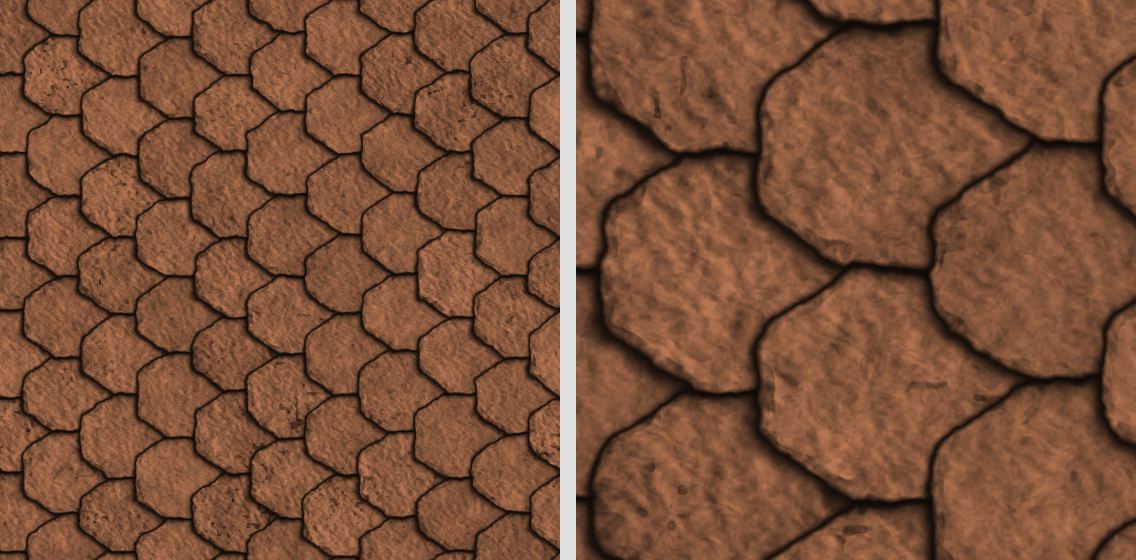
Left: the whole. Right: its middle third, enlarged.
Reproduce this texture procedurally as a WebGL 2 fragment shader.

```glsl
#version 300 es
precision highp float;
// Weathered brown slates in staggered columns, each overlapping the column to its left.

uniform vec2 u_resolution;
out vec4 fragColor;

const vec2 COUNT = vec2(10.0, 7.0);           // slates across and down
const vec2 PHASE = vec2(0.45, 0.57);          // offset of the first slate, in cells
const float ROW_H = COUNT.x / COUNT.y;        // row height in column widths
const vec2 JITTER = vec2(0.10, 0.11);         // placement variation, in cells
const vec2 CORNER = vec2(0.56, 0.38);         // run and drop of the cut corners
const float RAGGED = 0.045;                   // roughness of the outline
const float SHADOW_TOP = 0.032;               // shadow width above a slate
const float SHADOW_LOW = 0.072;               // shadow width below a slate
const float TONE_RANGE = 0.13;                // brightness change between slates
const vec3 SLATE = vec3(0.550, 0.356, 0.246);
const vec3 DEEP = vec3(0.060, 0.040, 0.028);

float hash(vec2 p) {
  vec3 q = fract(p.xyx * vec3(0.1031, 0.1030, 0.0973));
  q += dot(q, q.yzx + 33.33);
  return fract((q.x + q.y) * q.z);
}

float noise(vec2 p) {
  vec2 i = floor(p), f = fract(p);
  f = f * f * (3.0 - 2.0 * f);
  return mix(mix(hash(i), hash(i + vec2(1, 0)), f.x),
             mix(hash(i + vec2(0, 1)), hash(i + vec2(1, 1)), f.x), f.y);
}

float fbm(vec2 p) {
  float sum = 0.0, amp = 0.53;
  for (int i = 0; i < 4; i++) {
    sum += amp * noise(p);
    p = mat2(1.6, 1.2, -1.2, 1.6) * p + 7.3;
    amp *= 0.5;
  }
  return sum;
}

// Random value of a slate, wrapping at the canvas edges
float cellHash(vec2 cell, float salt) {
  return hash(mod(cell, COUNT) + salt * 17.3 + 3.0);
}

float seamHeight(vec2 cell) {
  float shift = JITTER.y * (cellHash(cell, 1.0) - 0.5);
  return (cell.y + PHASE.y + 0.5 * mod(cell.x, 2.0) + shift) * ROW_H;
}

float smoothMax(float a, float b, float k) {
  float h = max(k - abs(a - b), 0.0) / k;
  return max(a, b) + 0.25 * h * h * k;
}

// Signed distance to a slate; q is the position from the middle of its left end
float slateDistance(vec2 p, vec2 cell, out vec2 q) {
  float low = seamHeight(cell), high = seamHeight(cell + vec2(0, 1));
  float halfH = 0.5 * (high - low);
  float left = cell.x + PHASE.x + JITTER.x * (cellHash(cell, 2.0) - 0.5);
  q = p - vec2(left, 0.5 * (low + high));
  float vary = cellHash(cell, q.y > 0.0 ? 3.0 : 4.0) - 0.5;
  vec2 cut = CORNER + vec2(0.12, 0.10) * vary;
  vec2 fromCorner = vec2(q.x, abs(q.y) - halfH + cut.y);
  float flank = dot(fromCorner, normalize(vec2(-cut.y, cut.x)));
  return max(smoothMax(-q.x, flank, 0.09), abs(q.y) - halfH + 0.008);
}

vec3 slateColor(vec2 q, vec2 cell, float depth) {
  vec2 s = q + 40.0 * vec2(cellHash(cell, 5.0), cellHash(cell, 6.0));
  float wear = cellHash(cell, 7.0);
  float upper = smoothstep(-0.2, 0.3, q.y);

  // Mottling, fine relief and pits
  vec2 grain = mat2(0.8, 0.6, -0.6, 0.8) * s * vec2(10.0, 15.0);
  float relief = fbm(grain) - fbm(grain + vec2(0.45, 0.5));
  float light = 1.0 + TONE_RANGE * (cellHash(cell, 8.0) - 0.5);
  light += 0.38 * (fbm(s * 3.5) - 0.5) + (0.42 + 0.3 * wear) * relief;
  light += 0.16 * (noise(s * 46.0) - 0.5);
  float pits = smoothstep(0.70, 0.85, noise(s * 15.0)) * smoothstep(0.5, 0.75, noise(s * 3.1 + 9.0));
  light -= (0.15 + 0.3 * wear * wear) * pits;
  light += 0.12 * smoothstep(0.74, 0.84, noise(s * 4.3 + 21.0)) * wear;

  // Chipped rim along the exposed left end
  float rimWidth = 0.025 + 0.11 * noise(s * 6.0);
  float exposed = smoothstep(0.8, 0.45, q.x);
  float rim = exposed * (1.0 - smoothstep(rimWidth - 0.02, rimWidth, depth));
  float chips = fbm(s * vec2(17.0, 13.0));
  light *= mix(1.0, 0.34 + 0.12 * upper + 0.85 * chips, rim);
  float crest = (depth - rimWidth) / 0.013;
  light += exposed * exp(-crest * crest) * mix(-0.16, 0.10, noise(s * 9.0 + 4.0));
  light *= mix(0.3, 1.0, smoothstep(-0.005, 0.035, depth));
  return SLATE * clamp(light, 0.08, 1.3);
}

void main() {
  vec2 p = gl_FragCoord.xy / u_resolution * COUNT.x;
  float soft = COUNT.x / u_resolution.y;
  vec2 rough = vec2(fbm(p * 5.0), fbm(p * 5.0 + 31.0)) - 0.5;
  vec2 warped = p + 2.0 * RAGGED * rough;
  vec3 color = DEEP;

  // Paint from the lowest column to the topmost one
  float column = floor(p.x - PHASE.x);
  for (int k = -1; k <= 1; k++) {
    float cx = column + float(k);
    float row = floor(p.y / ROW_H - PHASE.y - 0.5 * mod(cx, 2.0));
    for (int j = -1; j <= 1; j++) {
      vec2 cell = vec2(cx, row + float(j)), q;
      float d = slateDistance(warped, cell, q);
      float outside = max(d, 0.0);
      float reach = outside / mix(SHADOW_LOW, SHADOW_TOP, smoothstep(-0.35, 0.4, q.y));
      float shade = 0.82 * exp(-reach * reach) + 0.13 * exp(-outside / 0.12);
      color = mix(color, DEEP, shade);
      if (d < soft) color = mix(color, slateColor(q, cell, -d), smoothstep(soft, -soft, d));
    }
  }
  fragColor = vec4(color, 1.0);
}
```
